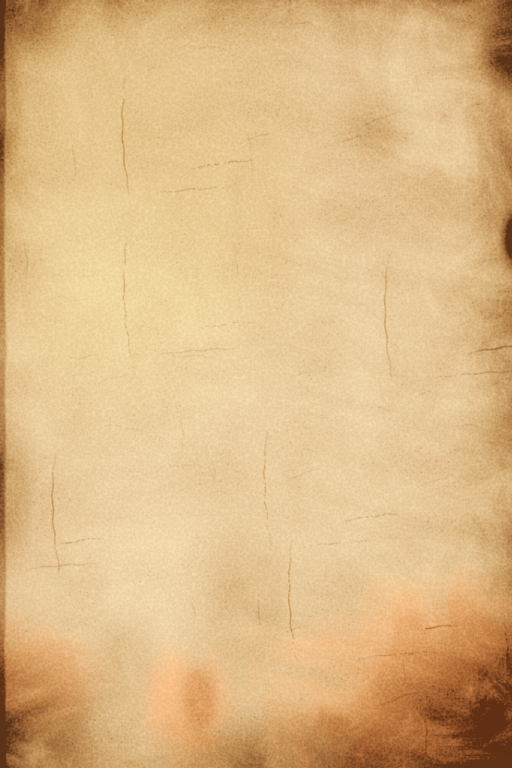
Reproduce this texture procedurally as a Shadertoy shader.

```glsl
// Aged parchment: cream paper with burnt edges, brown stains, grain and fine scratches.

float hash(vec2 p) {
    p = fract(p * vec2(0.1031, 0.1137));
    p += dot(p, p.yx + 33.33);
    return fract((p.x + p.y) * p.x * 97.0);
}

// Layered, rotated and warped sines, roughly -1 to 1
float cloud(vec2 p) {
    float sum = 0.0, amp = 0.6;
    for (int i = 0; i < 6; i++) {
        p = mat2(0.8, 0.6, -0.6, 0.8) * p * 1.85 + 3.7;
        p += 0.9 * sin(p.yx * 0.8 + float(i));
        sum += amp * sin(p.x) * sin(p.y);
        amp *= 0.62;
    }
    return sum;
}

// Cellular noise: distance to the nearest scattered point
float cells(vec2 p) {
    vec2 id = floor(p), f = fract(p);
    float nearest = 2.0;
    for (int y = -1; y <= 1; y++)
    for (int x = -1; x <= 1; x++) {
        vec2 o = vec2(x, y);
        vec2 jitter = vec2(hash(id + o), hash(id + o + 57.3));
        nearest = min(nearest, length(o + jitter - f));
    }
    return nearest;
}

// Thin bowed stroke from a to b that fades at both ends
float scratch(vec2 p, vec2 a, vec2 b, float bow) {
    vec2 d = b - a;
    float len = length(d);
    d /= len;
    vec2 q = vec2(dot(p - a, d), dot(p - a, vec2(-d.y, d.x)));
    float h = clamp(q.x / len, 0.0, 1.0);
    q.y -= bow * h * (1.0 - h) + 0.0008 * sin(q.x * 190.0 + a.x * 90.0);
    float dist = length(vec2(q.x - h * len, q.y));
    float soft = max(0.0011, 0.8 / iResolution.y);
    return (1.0 - smoothstep(0.0, 2.0 * soft, dist)) * (0.35 + 2.6 * h * (1.0 - h));
}

// Paper colours from pale to burnt
vec3 paperRamp(float t) {
    vec3 c = mix(vec3(0.98, 0.91, 0.75), vec3(0.94, 0.84, 0.66), clamp(t * 5.0 + 1.0, 0.0, 1.0));
    c = mix(c, vec3(0.89, 0.76, 0.57), clamp(t * 5.0, 0.0, 1.0));
    c = mix(c, vec3(0.82, 0.66, 0.44), clamp(t * 5.0 - 1.0, 0.0, 1.0));
    c = mix(c, vec3(0.72, 0.53, 0.31), clamp(t * 5.0 - 2.0, 0.0, 1.0));
    c = mix(c, vec3(0.60, 0.39, 0.21), clamp(t * 5.0 - 3.0, 0.0, 1.0));
    return mix(c, vec3(0.36, 0.20, 0.09), clamp(t * 5.0 - 4.0, 0.0, 1.0));
}

// Soft ellipse: centre in xy, radii in zw
float blot(vec2 p, vec4 e, float ragged) {
    return 1.0 - smoothstep(0.4, 1.3, length((p - e.xy) / e.zw) + ragged);
}

const vec4 stains[12] = vec4[12](
    vec4(0.04, 0.98, 0.06, 0.06), vec4(0.0, 0.86, 0.03, 0.11),
    vec4(0.66, 0.935, 0.04, 0.05), vec4(0.668, 0.69, 0.018, 0.04),
    vec4(0.0, 0.36, 0.05, 0.09), vec4(0.02, 0.05, 0.12, 0.11),
    vec4(0.37, 0.0, 0.14, 0.08), vec4(0.62, 0.05, 0.20, 0.14),
    vec4(0.32, 0.21, 0.06, 0.10), vec4(0.16, 0.14, 0.045, 0.06),
    vec4(0.49, 0.83, 0.05, 0.05), vec4(0.26, 0.09, 0.025, 0.05));
const float depths[12] = float[12](0.25, 0.22, 0.36, 0.5, 0.22, 0.42, 0.32, 0.48, 0.13, 0.12, 0.09, 0.2);

// Scratch groups: top of the upright stroke, then sideways shift of the level ones
const vec3 groups[6] = vec3[6](
    vec3(0.163, 0.90, 0.0), vec3(0.165, 0.69, 0.0), vec3(0.072, 0.41, -0.085),
    vec3(0.505, 0.66, 0.02), vec3(0.348, 0.44, 0.005), vec3(0.380, 0.295, 0.05));

void mainImage(out vec4 fragColor, in vec2 fragCoord) {
    vec2 p = fragCoord / iResolution.y;
    float right = iResolution.x / iResolution.y - p.x;
    float broad = cloud(p * 4.0), mottle = cloud(p * 16.0 + 5.0);
    float crease = cloud(mat2(0.95, 0.3, -0.3, 0.95) * p * vec2(10.0, 42.0));

    // Uneven paper, paler at the left centre and upper right
    float tone = 0.09 + 0.045 * broad + 0.045 * mottle;
    tone += 0.05 * crease * smoothstep(0.15, 0.5, p.x);
    tone += 0.11 * smoothstep(0.6, 0.95, p.y);
    tone -= 0.09 * blot(p, vec4(0.14, 0.56, 0.16, 0.2), 0.2 * broad);
    tone -= 0.12 * blot(p, vec4(0.56, 0.87, 0.08, 0.10), 0.3 * mottle);
    tone -= 0.07 * blot(p, vec4(0.19, 0.25, 0.09, 0.14), 0.2 * mottle);

    // Darkened borders and the narrow strip on the left
    float border = 0.24 * exp(-p.x / 0.032) + 0.42 * exp(-right / 0.055)
                 + 0.30 * exp((p.y - 1.0) / 0.03) + 0.26 * exp(-p.y / 0.08);
    tone += border * (1.0 + 0.45 * mottle);
    tone += 0.3 * (1.0 - smoothstep(0.004, 0.009, p.x + 0.002 * mottle));

    // Ragged stains
    for (int i = 0; i < 12; i++)
        tone += depths[i] * blot(p, stains[i], 0.3 * mottle + 0.15 * broad) * (1.0 + 0.3 * mottle);

    // Grain and sparse specks
    float grain = cells(p * 230.0);
    tone += 0.14 * (0.47 - grain) + 0.07 * (hash(floor(p * 512.0)) - 0.5);
    tone += 0.12 * (1.0 - smoothstep(0.04, 0.16, cells(p * 75.0))) * smoothstep(-0.1, 0.5, mottle);

    // Grouped long scratches, then short scattered ones
    float marks = 0.0;
    for (int i = 0; i < 6; i++) {
        vec2 o = groups[i].xy, s = o + vec2(groups[i].z, 0.0);
        marks += scratch(p, o, o + vec2(0.006, -0.155), -0.025);
        marks += scratch(p, s + vec2(0.085, -0.12), s + vec2(0.165, -0.109), 0.006);
        marks += 0.7 * scratch(p, s + vec2(0.04, -0.152), s + vec2(0.14, -0.144), 0.006);
    }
    for (int i = 0; i < 44; i++) {
        float k = float(i) * 7.3 + 2.0;
        vec2 a = vec2(0.667 * hash(vec2(k, 11.0)), hash(vec2(k, 47.0)));
        vec2 d = i % 3 == 0 ? vec2(0.004, -0.06) : vec2(0.045, 0.03 * hash(vec2(k, 83.0)) - 0.01);
        marks += 0.4 * scratch(p, a, a + d * (0.3 + hash(vec2(k, 29.0))), 0.008);
    }
    tone += 0.3 * min(marks, 1.2) * smoothstep(-0.6, 0.4, mottle + 0.8 - grain);

    // Rust warmth below, faint yellow cast on the upper left
    vec3 color = paperRamp(tone);
    float rust = blot(p, vec4(0.58, 0.10, 0.22, 0.14), 0.3 * mottle)
               + blot(p, vec4(0.25, 0.08, 0.06, 0.07), 0.4 * mottle)
               + 0.7 * blot(p, vec4(0.03, 0.12, 0.10, 0.07), 0.3 * mottle);
    color *= mix(vec3(1.0), vec3(1.06, 0.94, 0.86), min(rust, 1.0));
    color *= mix(vec3(1.0), vec3(1.0, 1.0, 0.95), blot(p, vec4(0.15, 0.75, 0.25, 0.3), 0.0));
    fragColor = vec4(clamp(color, 0.0, 1.0), 1.0);
}
```
